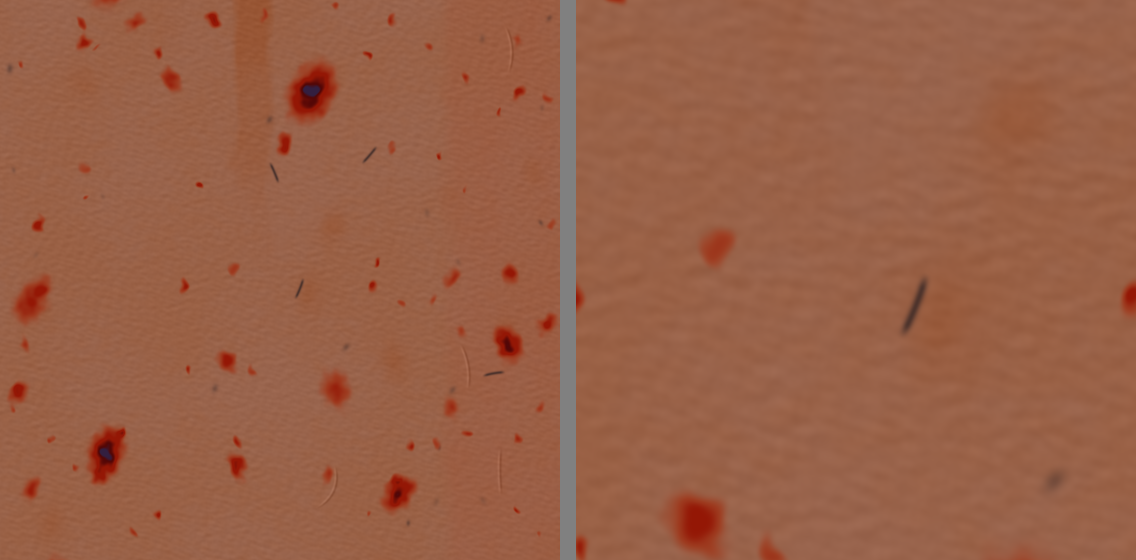
Left, the full canvas; right, a detail of the centre.
Write a WebGL 1 fragment shader that draws this texture.

```glsl
precision highp float;
uniform vec2 u_resolution;

#define PAPER_WARM vec3(0.602, 0.377, 0.268)
#define PAPER_COOL vec3(0.600, 0.393, 0.303)
#define TAN_STAIN vec3(0.590, 0.310, 0.165)
#define ROSE_STAIN vec3(0.625, 0.325, 0.220)
#define HALO_RED vec3(0.620, 0.240, 0.130)
#define DEEP_RED vec3(0.580, 0.090, 0.020)
#define CORE_RED vec3(0.320, 0.025, 0.025)
#define CORE_BLUE vec3(0.200, 0.120, 0.250)
#define FIBRE_INK vec3(0.230, 0.160, 0.150)
#define GRAIN 0.030
#define SPOT_SIZE 0.038
#define SPOT_CHANCE 0.52

vec2 hash2(vec2 p) {
  vec2 k = vec2(dot(p, vec2(127.1, 311.7)), dot(p, vec2(269.5, 183.3)));
  return fract(sin(k) * 43758.545);
}

// Gradient noise, roughly -0.7 to 0.7
float corner(vec2 cell, vec2 offset) {
  return dot(hash2(cell) * 2.0 - 1.0, offset);
}

float noise(vec2 p) {
  vec2 i = floor(p), f = p - i;
  vec2 u = f * f * f * (f * (f * 6.0 - 15.0) + 10.0);
  vec2 e = vec2(1.0, 0.0);
  return mix(mix(corner(i, f), corner(i + e.xy, f - e.xy), u.x),
             mix(corner(i + e.yx, f - e.yx), corner(i + e.xx, f - e.xx), u.x), u.y);
}

float fbm(vec2 p) {
  float sum = 0.0, amp = 0.6;
  for (int i = 0; i < 4; i++) {
    sum += amp * noise(p);
    p = p * 2.03 + 17.3;
    amp *= 0.5;
  }
  return sum;
}

vec2 turn(vec2 p, float a) {
  float c = cos(a), s = sin(a);
  return vec2(c * p.x - s * p.y, s * p.x + c * p.y);
}

// Soft, mostly upright blots on a jittered grid; sparser left of the middle
float blots(vec2 p, float cells, float radius, float chance, float peak, float seed) {
  float sum = 0.0;
  for (int y = -1; y <= 1; y++) {
    for (int x = -1; x <= 1; x++) {
      vec2 cell = floor(p * cells) + vec2(float(x), float(y));
      vec2 place = hash2(cell + seed), shape = hash2(cell + seed + 41.7);
      vec2 pick = hash2(cell + seed + 83.1);
      vec2 centre = (cell + mix(vec2(0.15), vec2(0.85), place)) / cells;
      float crowding = mix(0.5, 1.4, smoothstep(0.1, 0.42, abs(centre.x - 0.42)));
      float size = radius * mix(0.65, 1.2, shape.x);
      vec2 q = turn(p - centre, (shape.y - 0.5) * 1.5) / (size * vec2(0.82, 1.2));
      float present = step(pick.x, chance * crowding);
      sum += present * peak * mix(0.35, 1.0, pick.y) * exp(-1.6 * dot(q, q));
    }
  }
  return sum;
}

// Short bent strands: x is the strand, y its lit lower edge
vec2 strands(vec2 p, float cells, float reach, float width, float chance, float seed) {
  vec2 cell = floor(p * cells);
  vec2 place = hash2(cell + seed), shape = hash2(cell + seed + 29.3);
  vec2 q = turn(p - (cell + mix(vec2(0.3), vec2(0.7), place)) / cells, shape.x * 3.14);
  float bend = (shape.y - 0.5) * 18.0;
  float side = q.y - bend * q.x * q.x;
  float ends = 1.0 - smoothstep(reach * 0.5, reach, abs(q.x));
  float present = step(hash2(cell + seed + 57.9).x, chance);
  vec2 lines = vec2(side, side + width * 1.6) / width;
  return present * ends * exp(-lines * lines);
}

void main() {
  vec2 p = gl_FragCoord.xy / u_resolution.y;

  // Mottled paper
  float mottle = fbm(p * 5.0) + 0.35 * noise(p * vec2(45.0, 60.0));
  vec3 color = mix(PAPER_WARM, PAPER_COOL, smoothstep(-0.35, 0.4, mottle));

  // Vertical runs: a ragged tan one from the top, broad rose ones at the right
  float ragged = 0.035 * fbm(p * vec2(14.0, 7.0));
  float run = 1.0 - smoothstep(0.022, 0.042, abs(p.x - 0.45 + ragged));
  run *= smoothstep(0.5, 1.0, p.y + 0.3 * fbm(p * 9.0 + 5.0));
  color = mix(color, TAN_STAIN, 0.65 * run);
  float rose = smoothstep(0.78, 0.82, p.x + ragged) * (0.55 + 0.7 * fbm(p * vec2(9.0, 3.0)));
  color = mix(color, ROSE_STAIN, 0.5 * clamp(rose, 0.0, 1.0));
  float faint = blots(p, 8.0, 0.035, 0.14, 0.45, 7.0);
  color = mix(color, TAN_STAIN, min(faint, 0.5));

  // Embossed grain lit from the upper left
  vec2 grainPos = turn(p, 0.25) * vec2(75.0, 125.0);
  float relief = noise(grainPos) - noise(grainPos + vec2(-0.3, 0.5));
  color += GRAIN * (relief + 0.3 * noise(p * 210.0));

  // Pale creases and dark fibres
  vec2 crease = strands(p, 4.0, 0.045, 0.0022, 0.3, 3.0);
  color += 0.05 * crease.y - 0.06 * crease.x;
  float fibre = strands(p, 5.0, 0.022, 0.0026, 0.16, 19.0).x;
  float specks = blots(p, 12.0, 0.007, 0.13, 0.8, 61.0);
  color = mix(color, FIBRE_INK, min(0.8 * fibre + 0.6 * specks, 0.85));

  // Red blots in three sizes, with wobbling outlines
  vec2 wobble = vec2(noise(p * 48.0), noise(p * 48.0 + 31.0));
  vec2 q = p + 0.012 * wobble;
  float stain = blots(q, 4.0, SPOT_SIZE, SPOT_CHANCE, 1.4, 11.0);
  stain += blots(q, 9.0, SPOT_SIZE * 0.48, SPOT_CHANCE * 0.6, 0.9, 23.0);
  stain += blots(q, 16.0, SPOT_SIZE * 0.25, SPOT_CHANCE * 0.4, 0.75, 37.0);
  stain *= 1.0 + 0.4 * noise(p * 65.0);
  color = mix(color, HALO_RED, smoothstep(0.03, 0.34, stain));
  color = mix(color, DEEP_RED, smoothstep(0.25, 0.62, stain));
  color = mix(color, CORE_RED, smoothstep(0.7, 1.15, stain));
  color = mix(color, CORE_BLUE, smoothstep(1.12, 1.35, stain));

  gl_FragColor = vec4(clamp(color, 0.0, 1.0), 1.0);
}
```
